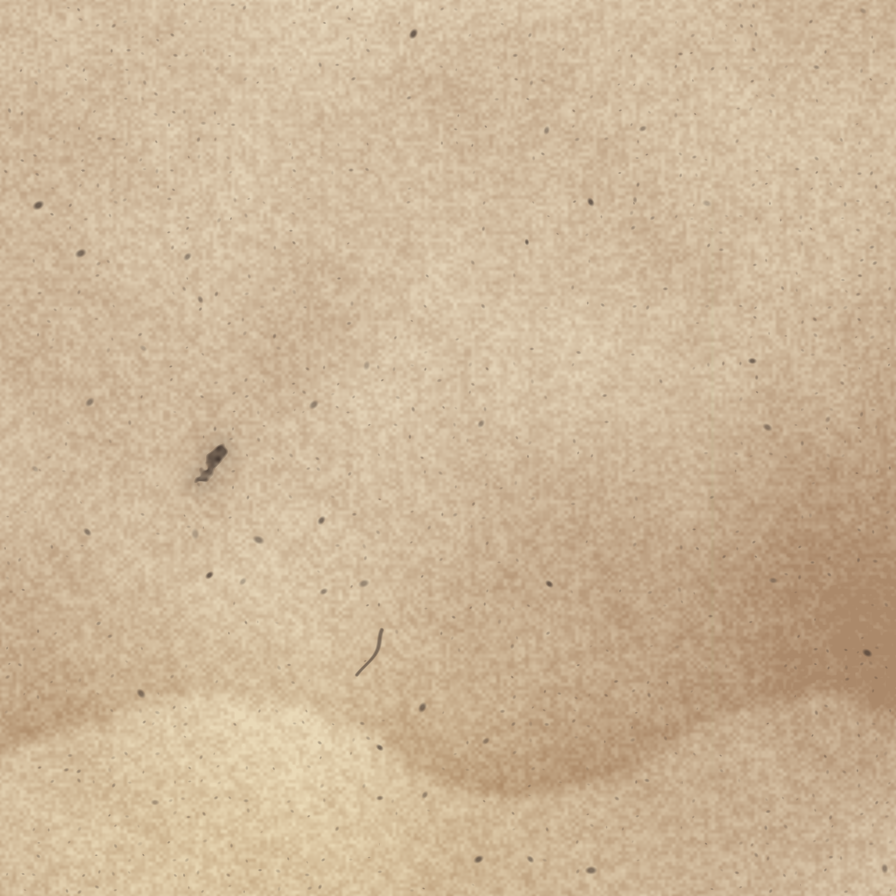
This texture is drawn by a WebGL 1 fragment shader. Its source:

```glsl
precision highp float;
uniform vec2 u_resolution;

#define DARK_PAPER vec3(0.700, 0.575, 0.455)
#define LIGHT_PAPER vec3(0.890, 0.825, 0.715)
#define YELLOWING vec3(0.012, 0.006, -0.025)
#define INK vec3(0.27, 0.22, 0.19)
#define BASE_TONE 0.61
#define CLOUD_AMOUNT 0.85
#define STAIN_AMOUNT 0.36
#define GRAIN_AMOUNT 0.42
#define SPECK_CHANCE 0.17
#define DUST_CHANCE 0.25

float hash(vec2 p) {
  return fract(sin(dot(p, vec2(127.1, 311.7))) * 43758.5453);
}

float noise(vec2 p) {
  vec2 cell = floor(p);
  vec2 f = fract(p);
  f = f * f * (3.0 - 2.0 * f);
  return mix(mix(hash(cell), hash(cell + vec2(1.0, 0.0)), f.x),
             mix(hash(cell + vec2(0.0, 1.0)), hash(cell + 1.0), f.x), f.y);
}

float fbm(vec2 p) {
  float sum = 0.0;
  float weight = 0.5;
  for (int octave = 0; octave < 5; octave++) {
    sum += weight * noise(p);
    p = mat2(1.6, 1.2, -1.2, 1.6) * p + 17.3;
    weight *= 0.5;
  }
  return sum;
}

float segmentDistance(vec2 p, vec2 a, vec2 b) {
  vec2 ab = b - a;
  return length(p - a - ab * clamp(dot(p - a, ab) / dot(ab, ab), 0.0, 1.0));
}

// Soft round falloff
float blot(float dist, float radius) {
  return exp(-dist * dist / (radius * radius));
}

// One jittered, slightly stretched dot in some cells of a grid
float specks(vec2 p, float cells, float chance, float radius, float blur) {
  vec2 cell = floor(p * cells);
  vec2 jitter = vec2(hash(cell + 3.1), hash(cell + 7.7));
  vec2 d = p - (cell + 0.25 + 0.5 * jitter) / cells;
  float angle = 6.2832 * hash(cell + 11.9);
  float c = cos(angle);
  float s = sin(angle);
  d = mat2(c, s, -s, c) * d * vec2(0.85, 1.25);
  float size = radius * mix(0.5, 1.0, hash(cell + 19.3));
  float present = step(hash(cell + 23.5), chance);
  float strength = mix(0.35, 1.0, hash(cell + 29.7));
  return present * strength * (1.0 - smoothstep(size * 0.4 - blur, size + blur, length(d)));
}

// Broad shading of the aged sheet, 0 dark to 1 light
float paperTone(vec2 p, vec2 warp) {
  float tone = BASE_TONE + CLOUD_AMOUNT * (fbm(p * 3.2 + 4.0) - 0.485);
  tone += 0.30 * (0.5 - p.x) + 0.12 * (p.y - 0.5);

  // Tide line: pale below, brown just above
  vec2 q = p + warp;
  float above = q.y - 0.17 - 0.05 * sin(9.0 * q.x - 0.6);
  float edge = smoothstep(-0.015, 0.02, above);
  float strength = mix(0.35, 1.0, noise(p * 5.0 + 31.0));
  tone -= STAIN_AMOUNT * strength * edge * exp(-max(above, 0.0) / 0.09);
  tone += 0.22 * (1.0 - edge);

  // Damp patch and slanting smear
  tone -= STAIN_AMOUNT * blot(length((q - vec2(0.97, 0.34)) * vec2(1.0, 0.85)), 0.23);
  float smear = segmentDistance(q, vec2(0.20, 0.43), vec2(0.33, 0.65));
  return tone - 0.5 * STAIN_AMOUNT * blot(smear, 0.055);
}

void main() {
  float shortSide = min(u_resolution.x, u_resolution.y);
  vec2 p = gl_FragCoord.xy / shortSide;
  float blur = 0.6 / shortSide;
  vec2 warp = 0.13 * (vec2(fbm(p * 4.0 + 9.0), fbm(p * 4.0 + 53.0)) - 0.485);

  // Paper with fibre grain
  float tone = paperTone(p, warp);
  tone += GRAIN_AMOUNT * (noise(p * 250.0) - 0.5);
  tone += 0.6 * GRAIN_AMOUNT * (noise(mat2(0.8, 0.6, -0.6, 0.8) * p * 115.0) - 0.5);
  vec3 color = mix(DARK_PAPER, LIGHT_PAPER, clamp(tone, -0.15, 1.08));
  color += YELLOWING * blot(length((p - vec2(0.30, 0.05)) * vec2(0.8, 1.2)), 0.30);

  // Faint upright crease
  float crease = blot(p.x - 0.795, 0.002) * smoothstep(0.05, 0.3, p.y) * smoothstep(0.9, 0.6, p.y);
  color += vec3(-0.012, 0.004, -0.006) * crease;

  // Dust and dark specks
  float dust = specks(p, 60.0, DUST_CHANCE * 2.0 * noise(p * 6.0 + 71.0), 0.0027, blur);
  float spots = specks(p + 0.37, 16.0, SPECK_CHANCE, 0.0062, blur);
  color = mix(color, INK, max(0.38 * dust, 0.72 * spots));

  // Ragged fleck with a smudge, and a bent hair
  vec2 ragged = p + 0.008 * (vec2(noise(p * 130.0), noise(p * 130.0 + 40.0)) - 0.5);
  float fleck = segmentDistance(ragged, vec2(0.227, 0.466), vec2(0.247, 0.498));
  float fleckInk = 1.0 - smoothstep(0.004, 0.009, fleck);
  fleckInk *= mix(0.45, 1.0, noise(p * 160.0 + 13.0));
  vec2 bent = p + vec2(0.004 * sin(p.y * 110.0), 0.0);
  float hair = segmentDistance(bent, vec2(0.402, 0.247), vec2(0.430, 0.297));
  float hairInk = 0.6 * (1.0 - smoothstep(0.0005, 0.0025 + blur, hair));
  color = mix(color, INK, max(max(fleckInk, hairInk), 0.15 * blot(fleck, 0.018)));

  gl_FragColor = vec4(color, 1.0);
}
```
